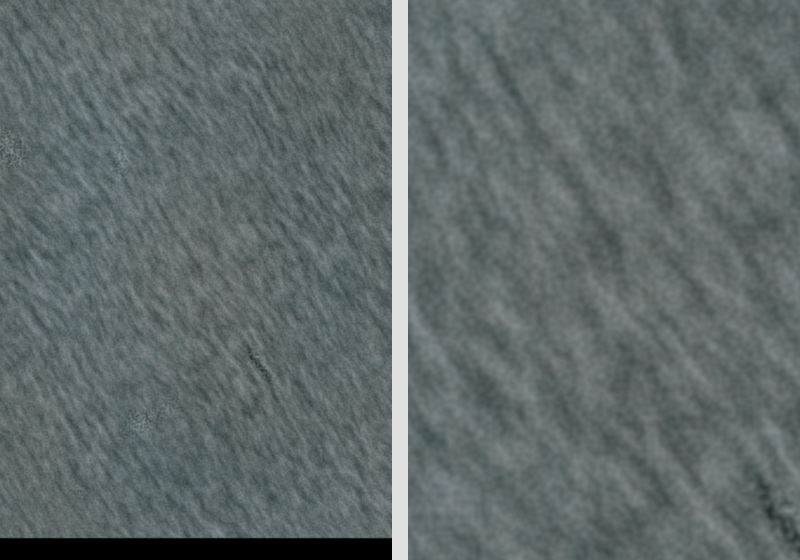
Left: the whole. Right: its middle third, enlarged.
Reproduce this texture procedurally as a Shadertoy shader.

```glsl
// Wind-rippled grey-green water seen from above, with a black strip below.
// Stretched gradient noise in a slanted, gently warped frame forms the crests;
// finer noise adds grain, and a masked layer adds patches of glinting specks.

const vec3 MEAN_COLOR = vec3(0.373, 0.412, 0.414);
const vec3 TONE_STEP = vec3(0.049, 0.046, 0.048);   // colour change per unit of tone
const vec3 TINT_STEP = vec3(-0.012, 0.003, 0.008);  // warm to teal drift
const float STRIP_HEIGHT = 0.039;
const vec2 CREST_DIR = vec2(0.545, -0.838);         // crests fall to the right
const vec2 LONG_CELL = vec2(0.016, 0.105);          // cell sizes: across, along
const vec2 RIPPLE_CELL = vec2(0.0125, 0.038);
const vec2 CHOP_CELL = vec2(0.0072, 0.015);
const float GRAIN_CELL = 0.0042;
const float SPECK_CELL = 0.0048;
const float LONG_GAIN = 1.7;
const float RIPPLE_GAIN = 2.2;
const float CHOP_GAIN = 1.8;
const float GRAIN_GAIN = 1.3;
const float BROAD_GAIN = 0.9;
const float SPECK_GAIN = 3.6;

float hash(vec2 cell) {
    uvec2 k = uvec2(ivec2(cell)) * uvec2(1597334673u, 3812015801u);
    uint n = (k.x ^ k.y) * 1597334673u;
    n = (n ^ (n >> 15)) * 2246822519u;
    n ^= n >> 13;
    return float(n >> 8) / 16777216.0;
}

float slope(vec2 cell, vec2 offset) {
    float angle = 6.28318 * hash(cell);
    return dot(vec2(cos(angle), sin(angle)), offset);
}

// Gradient noise, about -0.7 to 0.7
float noise(vec2 p) {
    vec2 i = floor(p), f = p - i;
    vec2 u = f * f * f * (f * (f * 6.0 - 15.0) + 10.0);
    vec2 e = vec2(1.0, 0.0);
    float low = mix(slope(i, f), slope(i + e.xy, f - e.xy), u.x);
    float high = mix(slope(i + e.yx, f - e.yx), slope(i + e.xx, f - e.xx), u.x);
    return mix(low, high, u.y);
}

// Coordinates across and along the crests, bent by slow noise
vec2 crestFrame(vec2 p) {
    vec2 q = vec2(dot(p, vec2(-CREST_DIR.y, CREST_DIR.x)), dot(p, CREST_DIR));
    q.x += 0.022 * noise(p * 3.7 + 11.0) + 0.004 * noise(p * 17.0 + 5.0);
    return q;
}

float waterTone(vec2 p) {
    vec2 q = crestFrame(p);
    float swell = 1.0 + 0.9 * noise(p * 4.5 + 31.0);
    float tone = LONG_GAIN * swell * noise(q / LONG_CELL + 7.0);
    tone += RIPPLE_GAIN * swell * noise(q / RIPPLE_CELL + 43.0);
    tone += CHOP_GAIN * noise(q / CHOP_CELL + 91.0);
    tone += GRAIN_GAIN * noise(p / GRAIN_CELL + 17.0);
    tone += BROAD_GAIN * noise(p * 2.6 + 3.0);
    return tone;
}

// Bright and dark specks, gathered in a few small patches
float speckTone(vec2 p) {
    vec2 q = crestFrame(p);
    float patchMask = smoothstep(0.36, 0.58, noise(q * vec2(13.0, 7.5) + 57.0));
    return SPECK_GAIN * patchMask * noise(p / SPECK_CELL + 73.0);
}

void mainImage(out vec4 fragColor, in vec2 fragCoord) {
    vec2 p = fragCoord / iResolution.y;
    float pixel = 1.0 / iResolution.y;

    float tone = waterTone(p) + speckTone(p);
    float tint = 2.0 * noise(p * 3.1 + 23.0) + 1.2 * noise(p * 70.0 + 61.0);
    vec3 water = MEAN_COLOR + TONE_STEP * tone + TINT_STEP * tint;

    float aboveStrip = smoothstep(-pixel, pixel, p.y - STRIP_HEIGHT);
    fragColor = vec4(clamp(water, 0.0, 1.0) * aboveStrip, 1.0);
}
```
